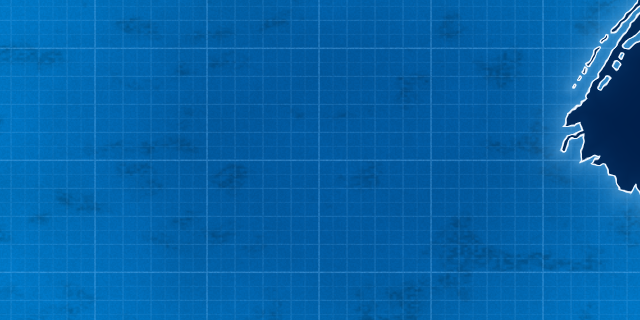
Give the GLSL for this background, as a Shadertoy shader.

```glsl
float hash(vec2 p) {
    vec3 q = fract(vec3(p.xyx) * 0.1031);
    q += dot(q, q.yzx + 33.33);
    return fract((q.x + q.y) * q.z);
}

float noise(vec2 p) {
    vec2 i = floor(p), f = fract(p);
    f = f * f * (3.0 - 2.0 * f);
    return mix(mix(hash(i), hash(i + vec2(1, 0)), f.x),
               mix(hash(i + vec2(0, 1)), hash(i + vec2(1, 1)), f.x), f.y);
}

float fbm(vec2 p) {
    float sum = 0.0, amp = 0.5;
    for (int i = 0; i < 5; i++) {
        sum += amp * noise(p);
        p = mat2(1.6, 1.2, -1.2, 1.6) * p + 7.3;
        amp *= 0.5;
    }
    return sum;
}

// Coverage of a square grid of lines
float gridLines(vec2 p, float spacing, float halfWidth, float px) {
    vec2 d = abs(fract(p / spacing + 0.5) - 0.5) * spacing;
    return clamp((halfWidth - min(d.x, d.y)) / px + 0.5, 0.0, 1.0);
}

float capsule(vec2 p, vec2 a, vec2 b, float radius) {
    vec2 ab = b - a;
    float t = clamp(dot(p - a, ab) / dot(ab, ab), 0.0, 1.0);
    return length(p - a - ab * t) - radius;
}

// Signed distance to the ragged body of the paint stroke
float strokeBody(vec2 p) {
    const int N = 23;
    vec2 v[N] = vec2[N](
        vec2(-4, -1), vec2(6, 11.7), vec2(12.5, 22.4), vec2(16.1, 27.6),
        vec2(16.7, 30.7), vec2(22.9, 35.9), vec2(23.7, 39.6), vec2(20.3, 39.3),
        vec2(18.5, 38), vec2(17.4, 42), vec2(18.7, 50.5), vec2(15.6, 49.2),
        vec2(12.8, 48.7), vec2(14.8, 51.3), vec2(10.9, 51.6), vec2(9.6, 54.7),
        vec2(7.8, 55.2), vec2(6.5, 59.4), vec2(2.9, 60.4), vec2(1.3, 58),
        vec2(-2, 64), vec2(-20, 60), vec2(-20, -10));
    float d = dot(p - v[0], p - v[0]), side = 1.0;
    for (int i = 0, j = N - 1; i < N; j = i, i++) {
        vec2 e = v[j] - v[i], w = p - v[i];
        vec2 b = w - e * clamp(dot(w, e) / dot(e, e), 0.0, 1.0);
        d = min(d, dot(b, b));
        bvec3 c = bvec3(p.y >= v[i].y, p.y < v[j].y, e.x * w.y > e.y * w.x);
        if (all(c) || all(not(c))) side = -side;
    }
    return side * sqrt(d);
}

float paintStroke(vec2 p) {
    // Rough the contour a little
    p += 0.9 * (vec2(noise(p * 0.7), noise(p * 0.7 + 40.0)) - 0.5);
    float d = strokeBody(p);

    // Gaps left by dry bristles
    d = max(d, -capsule(p, vec2(-2, 9.5), vec2(4, 14.2), 1.2));
    d = max(d, -capsule(p, vec2(5.8, 17.2), vec2(6.2, 17.6), 0.5));
    d = max(d, -capsule(p, vec2(7.2, 20.2), vec2(7.7, 21), 0.9));
    d = max(d, -capsule(p, vec2(10.2, 24.4), vec2(12.5, 27.4), 0.8));

    // Hooked bristle and thin upper strand
    d = min(d, capsule(p, vec2(17, 41.2), vec2(22.6, 43.4), 0.6));
    d = min(d, capsule(p, vec2(22.6, 43.4), vec2(24, 47), 0.7));
    d = min(d, capsule(p, vec2(-1, -0.4), vec2(8.4, 9.9), 0.6));
    d = min(d, capsule(p, vec2(10.2, 11), vec2(11.6, 12.8), 0.5));

    // Flecks that shrink along the strand
    for (int i = 0; i < 5; i++) {
        float k = float(i);
        vec2 c = vec2(14.0 + 1.6 * k, 16.8 + 2.6 * k);
        vec2 along = vec2(0.6, 1.0) * 1.9 / (1.0 + 1.3 * k);
        d = min(d, capsule(p, c - along, c + along, 0.5 - 0.06 * k));
    }
    return d;
}

void mainImage(out vec4 fragColor, in vec2 fragCoord) {
    vec2 p = fragCoord / iResolution.y;
    float px = 1.0 / iResolution.y;

    // Blue paper, lighter toward the left and the corners
    float radius = length((p - vec2(1.1, 0.55)) * vec2(0.75, 1.0));
    vec3 color = mix(vec3(0.005, 0.345, 0.615), vec3(0.0, 0.47, 0.77),
                     smoothstep(0.2, 1.05, radius));

    // Stains, scuffs and fine grain
    float stain = fbm(p * 5.0 + 3.0);
    float scuff = smoothstep(0.56, 0.72, fbm(p * vec2(7, 11) + 19.0));
    float grain = noise(p * 250.0) - 0.5;
    color *= 1.0 + 0.1 * (stain - 0.48) + 0.07 * grain;
    color *= 1.0 - 0.2 * scuff * noise(p * vec2(90, 130));

    // Three levels of ruled lines
    vec2 g = p - vec2(0.297, 0.499);
    float ink = 0.14 * gridLines(g, 0.04375, 0.0013, px);
    ink = max(ink, 0.25 * gridLines(g, 0.0875, 0.0016, px));
    ink = max(ink, 0.42 * gridLines(g, 0.35, 0.0023, px));
    color = mix(color, vec3(0.42, 0.71, 0.95), ink * (0.85 + 0.4 * grain));

    // Navy stroke with halo and white rim, in hundredths from the top right
    vec2 corner = (vec2(2, 1) - p) * 100.0;
    float d = paintStroke(corner), blur = 100.0 * px;
    color = mix(color, vec3(0.42, 0.68, 0.88), 0.55 * exp(-max(d, 0.0) / 4.0));
    vec3 navy = mix(vec3(0.0, 0.12, 0.29), vec3(0.01, 0.17, 0.36), exp(min(d, 0.0) / 5.0));
    color = mix(color, navy, clamp(0.5 - d / blur, 0.0, 1.0));
    float rim = clamp((0.26 - abs(d)) / blur + 0.5, 0.0, 1.0);
    color = mix(color, vec3(0.94, 0.97, 1.0), rim);

    fragColor = vec4(color, 1.0);
}
```
